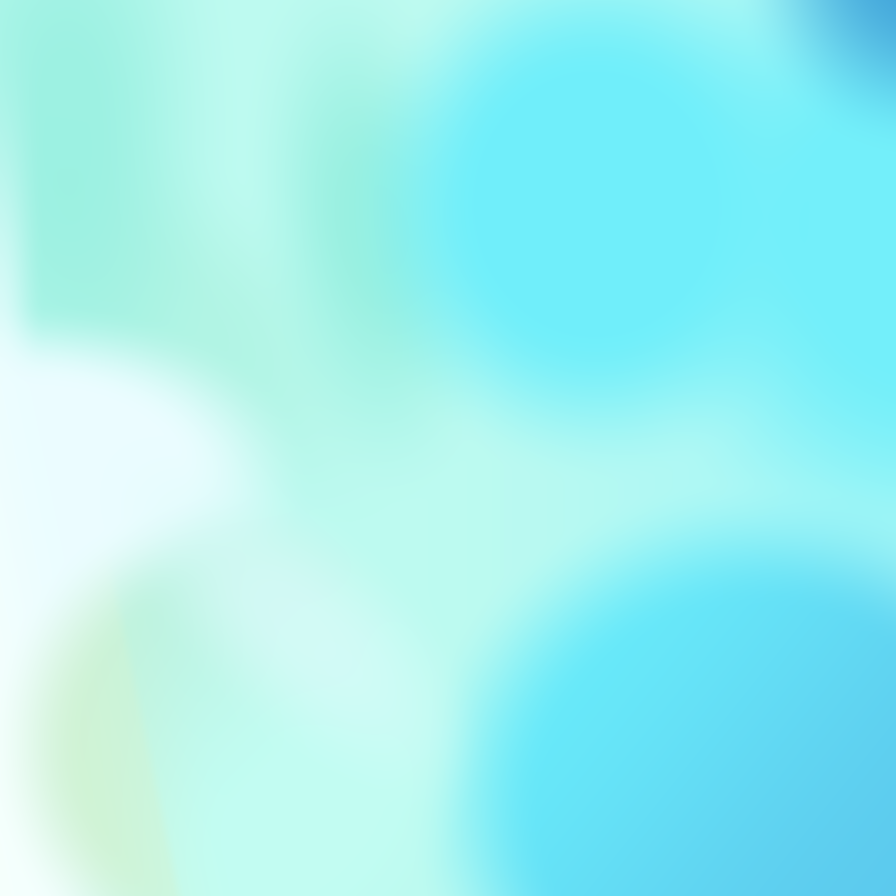
A Shadertoy shader for this background:

```glsl
#define MINT  vec3(0.74, 0.98, 0.94)
#define AQUA  vec3(0.67, 0.97, 0.96)
#define JADE  vec3(0.60, 0.94, 0.88)
#define SAGE  vec3(0.74, 0.95, 0.88)
#define OLIVE vec3(0.82, 0.95, 0.83)
#define FROST vec3(0.92, 0.99, 1.00)
#define CYAN  vec3(0.44, 0.935, 0.98)
#define AZURE vec3(0.36, 0.79, 0.93)
#define DEEP  vec3(0.27, 0.66, 0.86)
#define CREASE_SOFTNESS 0.008

// Soft tilted ellipse: 1 inside, 0 outside, half way at its radii
float blob(vec2 p, vec2 center, vec2 radii, float angle, float blur) {
    float c = cos(angle), s = sin(angle);
    vec2 d = p - center;
    d = vec2(c * d.x + s * d.y, c * d.y - s * d.x) / radii;
    return 1.0 - smoothstep(1.0 - blur, 1.0 + blur, length(d));
}

// Coverage of two overlapping soft shapes
float unite(float a, float b) {
    return 1.0 - (1.0 - a) * (1.0 - b);
}

void mainImage(out vec4 fragColor, in vec2 fragCoord) {
    vec2 p = fragCoord / iResolution.xy;

    // Mint ground turning to aqua on the right
    vec3 color = mix(MINT, AQUA, smoothstep(0.45, 0.9, p.x));

    // Jade shading in the upper left and beside the upper cyan pool
    float shoulder = blob(p, vec2(0.19, 0.65), vec2(0.20, 0.10), -0.65, 0.75);
    float column = blob(p, vec2(0.075, 0.86), vec2(0.11, 0.24), 0.0, 0.8);
    float crescent = blob(p, vec2(0.415, 0.745), vec2(0.08, 0.18), 0.15, 0.75);
    color = mix(color, vec3(0.68, 0.95, 0.88), 0.75 * shoulder);
    color = mix(color, JADE, 0.9 * column);
    color = mix(color, JADE, crescent);

    // Cyan pools
    float upper = blob(p, vec2(0.664, 0.772), vec2(0.208, 0.228), 0.0, 0.38);
    float side = blob(p, vec2(1.04, 0.74), vec2(0.25, 0.28), 0.0, 0.45);
    float lower = blob(p, vec2(0.846, 0.102), vec2(0.319, 0.293), 0.0, 0.25);
    color = mix(color, CYAN, unite(upper, 0.95 * side));
    vec3 lowerColor = mix(vec3(0.41, 0.92, 0.98), AZURE,
                          smoothstep(0.35, 1.05, p.x - 0.8 * p.y));
    color = mix(color, lowerColor, lower);

    // Deep blue corner
    color = mix(color, DEEP, blob(p, vec2(1.04, 1.05), vec2(0.14), 0.0, 0.65));

    // Frosty bay and left margin
    float bay = blob(p, vec2(0.04, 0.466), vec2(0.235, 0.15), 0.0, 0.32);
    float margin = blob(p, vec2(0.0, 0.20), vec2(0.17, 0.34), 0.0, 0.35);
    float rim = (1.0 - smoothstep(0.0, 0.05, p.x)) * (1.0 - smoothstep(0.55, 1.0, p.y));
    vec3 frost = mix(vec3(0.96, 1.0, 0.99), FROST, smoothstep(0.0, 0.16, p.x + 0.2 * p.y));
    color = mix(color, frost, unite(unite(bay, margin), 0.8 * rim));

    // Lower left disc, olive on the left of a faint slanted crease
    float disc = blob(p, vec2(0.26, 0.167), vec2(0.221, 0.228), 0.0, 0.25);
    vec3 discColor = mix(SAGE, MINT + vec3(0.02, 0.01, 0.01),
                         smoothstep(-0.2, 0.2, p.x - p.y));
    float crease = p.x - 0.124 - 0.21 * (0.362 - p.y);
    float sharp = 1.0 - smoothstep(-CREASE_SOFTNESS, CREASE_SOFTNESS, crease);
    float gradual = 1.0 - smoothstep(-0.1, 0.08, crease);
    discColor = mix(discColor, OLIVE, 0.35 * sharp + 0.6 * gradual);
    color = mix(color, discColor, disc);

    // Pale wisp trailing from the bay
    float wisp = blob(p, vec2(0.33, 0.305), vec2(0.16, 0.07), -0.75, 0.8);
    color = mix(color, vec3(0.84, 0.98, 0.97), 0.8 * wisp);

    fragColor = vec4(color, 1.0);
}
```
